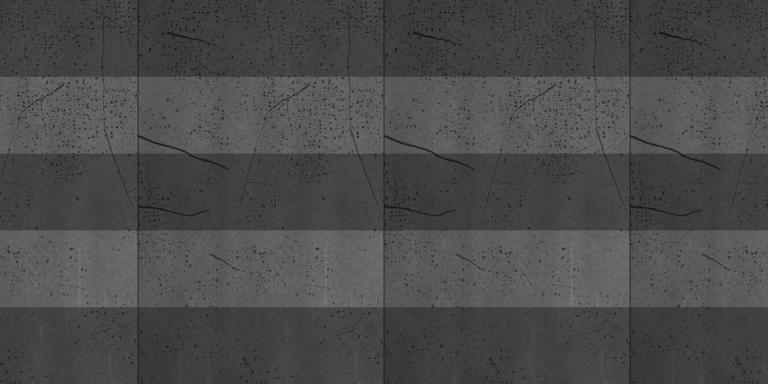
A Shadertoy shader for this texture:

```glsl
// Cracked, pitted grey concrete panels side by side, crossed by darker horizontal bands.

const vec2  CANVAS       = vec2(2.0, 1.0);   // canvas size in heights
const float PANEL_WIDTH  = 0.6406;
const float SEAM_X       = 1.0;              // one seam sits at mid canvas
const float SEAM_WIDTH   = 0.0025;
const float BAND_COUNT   = 5.0;
const float BAND_SHADE   = 0.69;
const float LEFT_GREY    = 0.345;            // panels lighten from left to right
const float RIGHT_GREY   = 0.400;
const float PIT_CELL     = 0.0120;
const float CRACK_WIDE   = 0.0030;
const float CRACK_THIN   = 0.0011;
const int   HAIRLINES    = 16;
const int   MAIN_CRACKS  = 11;

// Main cracks as start and end, from boldest to faintest
const vec4 CRACKS[MAIN_CRACKS] = vec4[MAIN_CRACKS](
    vec4(0.000, 0.646, 0.234, 0.562), vec4(0.078, 0.914, 0.188, 0.885),
    vec4(0.000, 0.466, 0.143, 0.437), vec4(0.143, 0.437, 0.188, 0.453),
    vec4(0.448, 0.779, 0.339, 0.714), vec4(0.188, 0.336, 0.260, 0.294),
    vec4(0.552, 0.660, 0.625, 0.466), vec4(0.526, 0.974, 0.600, 0.927),
    vec4(0.547, 0.970, 0.552, 0.660), vec4(0.307, 0.610, 0.260, 0.453),
    vec4(0.339, 0.714, 0.307, 0.610));

float hash(vec2 p) {
    return fract(sin(dot(p, vec2(12.9898, 78.233))) * 43758.5453);
}

float noise(vec2 p) {
    vec2 i = floor(p), f = fract(p);
    f = f * f * (3.0 - 2.0 * f);
    return mix(mix(hash(i), hash(i + vec2(1, 0)), f.x),
               mix(hash(i + vec2(0, 1)), hash(i + vec2(1, 1)), f.x), f.y);
}

float fbm(vec2 p) {
    float sum = 0.0, amp = 0.5;
    for (int i = 0; i < 4; i++) {
        sum += amp * noise(p);
        p = p * 2.03 + 17.1;
        amp *= 0.5;
    }
    return sum;
}

// Coverage of a line from a to b that thins toward its end
float crack(vec2 p, vec2 a, vec2 b, float halfWidth, float pixel) {
    vec2 ab = b - a;
    float t = clamp(dot(p - a, ab) / dot(ab, ab), 0.0, 1.0);
    float d = length(p - a - ab * t);
    return clamp((halfWidth * (1.0 - 0.5 * t) - d) / pixel + 0.5, 0.0, 1.0);
}

// Scattered dark pits, one candidate in each cell
float pits(vec2 p, float cell, float density, float pixel) {
    vec2 q = p / cell, id = floor(q);
    vec2 centre = 0.3 + 0.4 * vec2(hash(id + 3.1), hash(id + 8.7));
    vec2 d = (fract(q) - centre) * vec2(1.0, 0.75 + 0.6 * hash(id + 5.3));
    float radius = mix(0.10, 0.27, hash(id + 1.9));
    float cover = clamp((radius - length(d)) * cell / pixel + 0.5, 0.0, 1.0);
    return cover * step(hash(id), density);
}

void mainImage(out vec4 fragColor, in vec2 fragCoord) {
    vec2 uv = fragCoord / iResolution.xy * CANVAS;
    float pixel = CANVAS.y / iResolution.y;
    vec2 p = vec2(mod(uv.x - SEAM_X, PANEL_WIDTH), uv.y);

    // Base tone with clouds, vertical stains and fine grain
    float grey = mix(LEFT_GREY, RIGHT_GREY, p.x / PANEL_WIDTH);
    grey *= 1.0 + 0.14 * (fbm(p * 9.0) - 0.47);
    grey *= 1.0 + 0.10 * (noise(p * vec2(28.0, 3.0)) - 0.5);
    grey *= 1.0 + 0.12 * (noise(p * 190.0) - 0.5);

    // Pits, sparser toward the bottom
    vec2 warp = vec2(noise(p * 40.0), noise(p * 40.0 + 31.0)) - 0.5;
    float density = smoothstep(0.25, 0.75, fbm(p * 7.0 + 4.0));
    density *= mix(0.25, 0.75, smoothstep(0.1, 0.5, p.y));
    vec2 pitted = p + 0.012 * warp;
    grey *= 1.0 - 0.42 * pits(pitted, PIT_CELL, density, pixel);
    grey *= 1.0 - 0.32 * pits(pitted + 0.37, PIT_CELL * 0.6, density, pixel);

    // Pale upright scratches in the lower part
    float scratch = smoothstep(0.78, 0.95, noise(p * vec2(90.0, 14.0) + 6.0));
    grey *= 1.0 + 0.10 * scratch * (1.0 - smoothstep(0.2, 0.6, p.y));

    // Main cracks
    vec2 bent = p + 0.014 * (vec2(fbm(p * 18.0), fbm(p * 18.0 + 50.0)) - 0.47);
    float dark = 0.0;
    for (int i = 0; i < MAIN_CRACKS; i++) {
        float faint = float(i) / float(MAIN_CRACKS - 1);
        float cover = crack(bent, CRACKS[i].xy, CRACKS[i].zw,
                            mix(CRACK_WIDE, CRACK_THIN, faint), pixel);
        dark = max(dark, cover * mix(0.58, 0.28, faint));
    }

    // Random hairlines
    for (int i = 0; i < HAIRLINES; i++) {
        vec2 seed = vec2(float(i), 2.7);
        vec2 a = vec2(hash(seed) * PANEL_WIDTH, hash(seed + 4.1));
        float angle = 6.2832 * hash(seed + 9.2);
        vec2 b = a + mix(0.03, 0.11, hash(seed + 6.6)) * vec2(cos(angle), sin(angle));
        dark = max(dark, 0.26 * crack(bent, a, b, CRACK_THIN, pixel));
    }
    grey *= 1.0 - dark;

    // Seam between panels
    float seam = min(p.x, PANEL_WIDTH - p.x);
    grey *= 1.0 - 0.28 * clamp((SEAM_WIDTH - seam) / pixel + 0.5, 0.0, 1.0);

    // Alternate dark bands with smoothed edges
    float wave = abs(mod(uv.y * BAND_COUNT + 0.5, 2.0) - 1.0) - 0.5;
    float band = clamp(0.5 - wave / (BAND_COUNT * pixel), 0.0, 1.0);
    grey *= mix(1.0, BAND_SHADE, band);

    fragColor = vec4(vec3(grey), 1.0);
}
```
